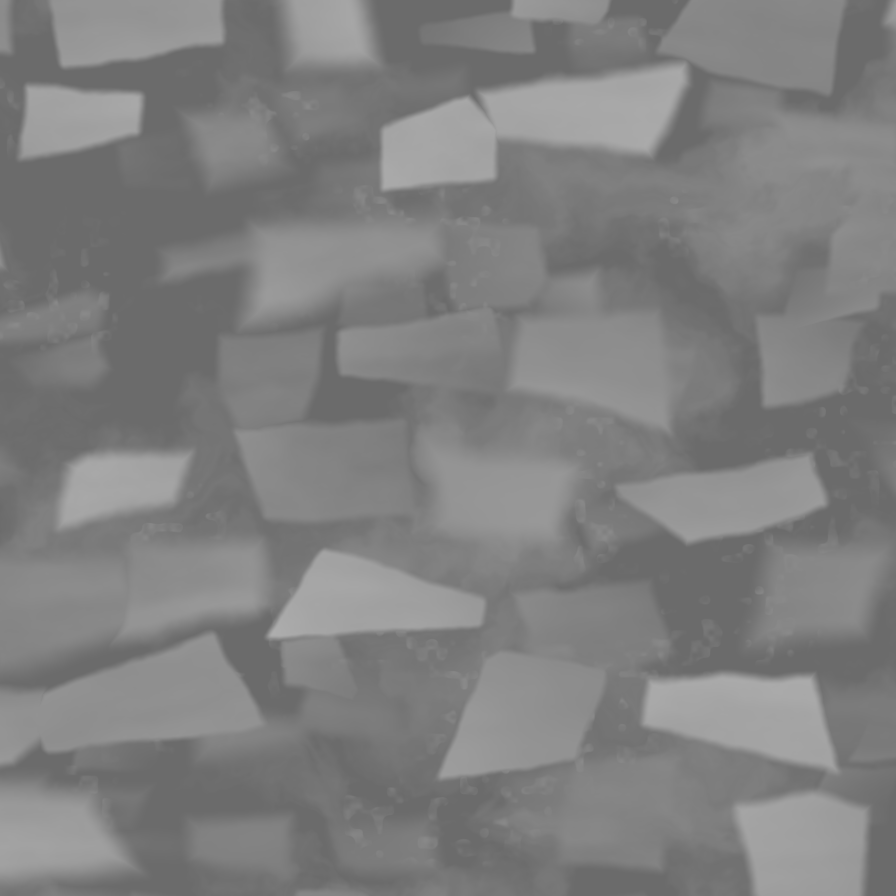
Reproduce this texture procedurally as a Shadertoy shader.

```glsl
// Soft grey height map of a rough wall: tilted worn stones over flat mortar and rubble.
#define MORTAR 0.418
#define RUBBLE 0.34
#define BIG_GRID vec2(4.7, 7.6)
#define SMALL_GRID vec2(8.0, 13.0)
#define BIG_LEVELS vec2(0.475, 0.655)
#define SMALL_LEVELS vec2(0.44, 0.53)
#define EDGE_WARP 0.022
#define EDGE_SOFT vec2(0.007, 0.034)
#define STREAKS 0.032
#define MOTTLE 0.085
#define GRIT 0.06

float hash(vec2 p) {
    return fract(sin(dot(p, vec2(127.1, 311.7))) * 43758.5453);
}

float noise(vec2 p) {
    vec2 i = floor(p), f = fract(p);
    f = f * f * (3.0 - 2.0 * f);
    return mix(mix(hash(i), hash(i + vec2(1, 0)), f.x),
               mix(hash(i + vec2(0, 1)), hash(i + vec2(1, 1)), f.x), f.y);
}

float fbm(vec2 p) {
    float sum = 0.0, amp = 0.5;
    for (int i = 0; i < 5; i++) {
        sum += amp * noise(p);
        p = mat2(0.8, 0.6, -0.6, 0.8) * p * 2.03 + 7.3;
        amp *= 0.5;
    }
    return sum / 0.969;
}

// Signed distance to a tapered, skewed block with one cut corner
float blockDistance(vec2 q, vec2 halfSize, vec2 id) {
    q.x += (hash(id + 3.1) - 0.5) * 0.7 * q.y;
    vec2 taper = (vec2(hash(id + 4.7), hash(id + 5.9)) - 0.5) * vec2(0.5, 0.4);
    vec2 side = abs(q) - halfSize - taper * q.yx;
    float angle = 6.2832 * hash(id + 6.3);
    vec2 cutDir = vec2(cos(angle), sin(angle));
    float reach = dot(abs(cutDir), halfSize) * mix(0.62, 1.0, hash(id + 7.7));
    float box = length(max(side + 0.008, 0.0)) + min(max(side.x, side.y) + 0.008, 0.0) - 0.008;
    return max(box, dot(q, cutDir) - reach);
}

// Raises the surface by one staggered layer of scattered stones
float addStones(float ground, vec2 p, vec2 grid, vec2 levels, float presence, float seed) {
    float surface = ground;
    vec2 home = floor(p * grid);
    for (int j = -2; j <= 2; j++)
    for (int i = -2; i <= 2; i++) {
        vec2 cell = home + vec2(i, j);
        vec2 id = cell + seed;
        if (hash(id + 0.5) > presence) continue;

        // Placement
        vec2 jitter = (vec2(hash(id + 1.3), hash(id + 2.1)) - 0.5) * vec2(0.5, 0.4);
        float stagger = 0.5 * mod(cell.y, 2.0) - 0.25;
        vec2 q = p - (cell + 0.5 + jitter + vec2(stagger, 0.0)) / grid;
        float tilt = mix(-0.14, 0.22, hash(id + 8.9));
        q = mat2(cos(tilt), -sin(tilt), sin(tilt), cos(tilt)) * q;
        vec2 halfSize = mix(vec2(0.26, 0.25), vec2(0.58, 0.53),
                            vec2(hash(id + 9.7), hash(id + 10.3))) / grid;

        // Edge
        float d = blockDistance(q, halfSize, id);
        float soft = mix(EDGE_SOFT.x, EDGE_SOFT.y, pow(hash(id + 11.9), 1.6));
        float mask = 1.0 - smoothstep(-soft, 0.25 * soft, d);
        if (mask <= 0.0) continue;

        // Face: level, slope, bedding streaks and mottling
        float level = mix(levels.x, levels.y, pow(hash(id + 12.7), 1.15));
        vec2 slope = (vec2(hash(id + 13.3), hash(id + 14.9)) - 0.5) * 0.055;
        float rough = mix(0.3, 1.0, hash(id + 15.1));
        float top = level + dot(slope, q / halfSize);
        top += STREAKS * rough * (noise(q * vec2(7.0, 55.0) + id * 5.3) - 0.5);
        top += MOTTLE * rough * (fbm(q * vec2(11.0, 17.0) + id * 3.7) - 0.5);
        surface = max(surface, mix(ground, top, mask));
    }
    return surface;
}

void mainImage(out vec4 fragColor, in vec2 fragCoord) {
    vec2 p = fragCoord / iResolution.y;

    // Worn outlines
    vec2 warp = vec2(fbm(p * 10.0), fbm(p * 10.0 + 31.7)) - 0.5;
    vec2 worn = p + EDGE_WARP * warp;

    // Mortar bed with low rubble
    float clumps = fbm(p * vec2(5.0, 7.0) + 12.4 + 1.2 * warp);
    float height = MORTAR + RUBBLE * max(clumps - 0.48, 0.0);

    // Small sunken stones, then the large ones
    height = addStones(height, worn, SMALL_GRID, SMALL_LEVELS, 0.3, 57.0);
    height = addStones(height, worn, BIG_GRID, BIG_LEVELS, 0.93, 19.0);

    // Sparse crumbs in the hollows
    float patches = smoothstep(0.66, 0.82, noise(p * 9.0 + 4.2));
    float crumbs = smoothstep(0.62, 0.78, noise(p * 85.0)) * noise(p * 160.0);
    height += GRIT * patches * crumbs * (1.0 - smoothstep(0.47, 0.55, height));

    fragColor = vec4(vec3(max(height, MORTAR)), 1.0);
}
```
